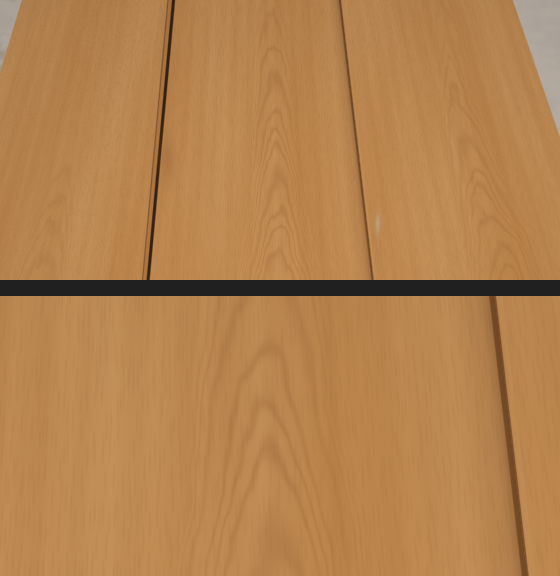
Top, the full canvas; bottom, a detail of the centre.
This texture is drawn by a Shadertoy shader. Its source:

```glsl
// Three pale wooden boards fanning toward the viewer over a crumpled cloth.
// Each board has its own perspective coordinates, arched growth rings made from
// warped parabolas, layered-sine streaks and stretched cellular pores.

const vec3 WOOD_LIGHT = vec3(0.765, 0.565, 0.350);
const vec3 WOOD_WARM  = vec3(0.725, 0.505, 0.285);
const vec3 WOOD_DARK  = vec3(0.630, 0.420, 0.230);
const vec3 GAP_BROWN  = vec3(0.420, 0.260, 0.130);
const vec3 GAP_BLACK  = vec3(0.170, 0.095, 0.045);
const vec3 CLOTH      = vec3(0.740, 0.700, 0.660);
const vec3 CLOTH_FOLD = vec3(0.630, 0.560, 0.490);

// Board borders: x at the bottom, and how far x moves toward the top
const vec4 EDGE_BASE  = vec4(-0.222, 0.529, 1.333, 2.176);
const vec4 EDGE_SLOPE = vec4(0.300, 0.091, -0.117, -0.345);

float edgeX(int i, float y) { return EDGE_BASE[i] + EDGE_SLOPE[i] * y; }

vec2 hash2(vec2 p) {
    vec3 q = fract(p.xyx * vec3(0.1031, 0.1030, 0.0973));
    q += dot(q, q.yzx + 33.33);
    return fract((q.xx + q.yz) * q.zy);
}

// Distance to the nearest scattered point
float cellular(vec2 p) {
    vec2 cell = floor(p), f = p - cell;
    float nearest = 2.0;
    for (int j = -1; j <= 1; j++)
    for (int i = -1; i <= 1; i++) {
        vec2 o = vec2(i, j);
        nearest = min(nearest, length(o + hash2(cell + o) - f));
    }
    return nearest;
}

// Smooth wavering in about -1..1
float layeredSines(vec2 p, float seed) {
    float sum = 0.0, amp = 0.5;
    for (int i = 0; i < 5; i++) {
        sum += amp * sin(p.x + seed + 1.3 * sin(p.y + seed * 1.7));
        p = mat2(0.94, 0.34, -0.34, 0.94) * p * 1.83 + 1.9;
        amp *= 0.6;
    }
    return sum;
}

// Soft line of given half width around d = 0
float line(float d, float halfWidth, float aa) {
    return 1.0 - smoothstep(halfWidth - aa, halfWidth + aa, abs(d));
}

float blob(vec2 p, vec2 size) { return exp(-dot(p / size, p / size)); }

// Nested arches with their tip at height peak, dx from the arch axis
float growthRings(float dx, float y, float peak, float seed) {
    float sway = 0.020 * layeredSines(vec2(y * 5.0, dx * 6.0), seed);
    float x = dx + sway;
    float level = y + 34.0 * x * x + 0.07 * layeredSines(vec2(dx * 16.0, y * 7.0), seed);
    float phase = level * 62.0 + 2.0 * sin(level * 17.0 + seed);
    float ring = pow(0.5 + 0.5 * sin(phase), 3.0);
    float reach = exp(-pow(x / 0.125, 2.0));
    float below = 1.0 - smoothstep(peak - 0.04, peak + 0.22, level);
    return ring * reach * mix(0.25, 1.0, below);
}

vec3 boardColor(float u, float y, float center, float peak, float strength, float seed) {
    float dx = (u - center) * 0.8;
    float broad = layeredSines(vec2(u * 9.0, y * 1.6), seed);
    float fine = layeredSines(vec2(u * 75.0, y * 2.5), seed + 4.0);
    float pores = 1.0 - smoothstep(0.10, 0.42, cellular(vec2(u * 130.0, y * 16.0) + seed * 17.0));
    vec3 col = mix(WOOD_WARM, WOOD_LIGHT, clamp(0.55 + 0.40 * broad + 0.10 * fine, 0.0, 1.0));
    col = mix(col, WOOD_DARK, 0.42 * strength * growthRings(dx, y, peak, seed));
    col = mix(col, WOOD_DARK, 0.13 * pores);
    return col * (1.0 + 0.010 * fine);
}

vec3 clothColor(vec2 p) {
    float folds = layeredSines(p * vec2(14.0, 19.0), 2.0);
    vec3 col = mix(CLOTH, CLOTH_FOLD, smoothstep(0.0, 1.1, folds));
    return col * (1.0 + 0.04 * folds);
}

void mainImage(out vec4 fragColor, in vec2 fragCoord) {
    vec2 p = fragCoord / iResolution.xy * vec2(2.0, 1.0);
    float aa = 0.9 / iResolution.y;
    vec3 col = clothColor(p);

    // Boards: arch axis, arch height and ring contrast for each
    const vec3 CENTER = vec3(0.49, 0.58, 0.56);
    const vec3 PEAK = vec3(0.32, 0.84, 0.66);
    const vec3 STRENGTH = vec3(0.55, 0.90, 0.75);
    for (int i = 0; i < 3; i++) {
        float left = edgeX(i, p.y), right = edgeX(i + 1, p.y);
        float u = (p.x - left) / (right - left);
        vec3 wood = boardColor(u, p.y, CENTER[i], PEAK[i], STRENGTH[i], 1.0 + 2.7 * float(i));
        float cover = smoothstep(-aa, aa, p.x - left) * smoothstep(-aa, aa, right - p.x);
        col = mix(col, wood, cover);
    }

    // Left gap: worn side face, then a deep narrow slit
    float gap = p.x - edgeX(1, p.y);
    col = mix(col, WOOD_DARK, 0.55 * line(gap + 0.012, 0.010, aa));
    col = mix(col, GAP_BROWN, 0.65 * line(gap + 0.020, 0.002, aa));
    col = mix(col, GAP_BLACK, 0.92 * line(gap, 0.0055, aa));

    // Right gap: shadow cast by the raised board and its lit rim
    float step2 = p.x - edgeX(2, p.y);
    col = mix(col, GAP_BROWN, 0.60 * exp(step2 / 0.016) * step(step2, 0.0));
    col = mix(col, GAP_BROWN, 0.80 * line(step2 + 0.002, 0.004, aa));
    col = mix(col, WOOD_LIGHT, 0.50 * line(step2 - 0.007, 0.003, aa));

    // Stain, pale scuff and dimmer light toward the upper corners
    col = mix(col, WOOD_DARK, 0.50 * blob(p - vec2(0.60, 0.43), vec2(0.025, 0.08)));
    col = mix(col, CLOTH, 0.55 * blob(p - vec2(1.349, 0.20), vec2(0.008, 0.035)));
    col *= 1.01 - 0.07 * p.y * p.y - 0.04 * pow(abs(p.x - 1.1), 2.0);
    fragColor = vec4(col, 1.0);
}
```
